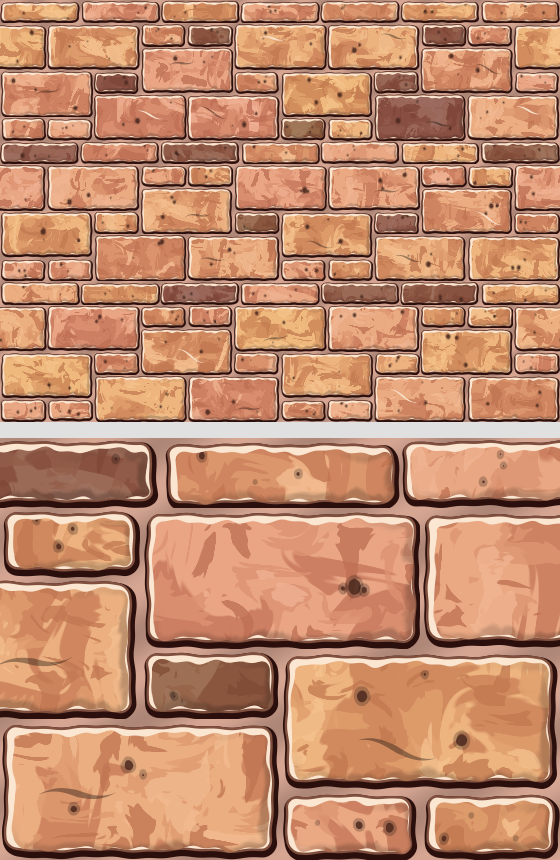
Top: the whole. Bottom: its middle third, enlarged.
Reproduce this texture procedurally as a Shadertoy shader.

```glsl
// Stone brick wall: a 6x6 cell layout of large and small blocks, repeated 2 x 3 times,
// with a thin course of seven bricks heading each repeat. Every block is a rounded box
// with a dark drop shadow, brown rim, cream highlight and posterized sine-noise stains.

const vec2 LARGE[6] = vec2[6](vec2(1, 1), vec2(5, 1), vec2(3, 2),
                              vec2(0, 3), vec2(2, 4), vec2(4, 4));

float hash(vec2 p, float salt) {
    return fract(sin(dot(p, vec2(127.1, 311.7)) + salt * 74.7) * 4375.85);
}

// Layered, warped sines: roughly -1 to 1
float blotch(vec2 p) {
    float sum = 0.0, amp = 0.7;
    for (int i = 0; i < 5; i++) {
        p = mat2(0.8, 0.6, -0.6, 0.8) * p * 1.6 + 1.7;
        p += 0.6 * sin(p.yx * 1.3 + float(i));
        sum += amp * sin(p.x) * sin(p.y);
        amp *= 0.68;
    }
    return sum;
}

float roundBox(vec2 p, vec2 halfSize, float radius) {
    vec2 q = abs(p) - halfSize + radius;
    return length(max(q, 0.0)) + min(max(q.x, q.y), 0.0) - radius;
}

float fill(float d, float px) { return clamp(0.5 - d / px, 0.0, 1.0); }

// Finds the block covering g; y runs downwards, one unit is one course
void findBlock(vec2 g, out vec2 corner, out vec2 size, out vec2 id) {
    float row = floor(g.y);
    if (mod(row, 6.0) < 0.5) {
        size = vec2(24.0 / 7.0, 1.0);
        id = vec2(floor(g.x / size.x), row);
        corner = id * size;
        return;
    }
    vec2 cell = floor(g / vec2(2, 1));
    size = vec2(2, 1);
    for (int i = 0; i < 6; i++) {
        vec2 d = mod(cell - LARGE[i], 6.0);
        if (d.x < 1.5 && d.y < 1.5) {
            cell -= d;
            size = vec2(4, 2);
            break;
        }
    }
    corner = cell * vec2(2, 1);
    id = vec2(mod(cell.x, 12.0), cell.y);
}

// Stained face of one block
vec3 blockFace(vec2 p, vec2 halfSize, vec2 id, float d, float px) {
    bool large = halfSize.y > 0.6;
    vec2 seed = 30.0 * vec2(hash(id, 1.0), hash(id, 2.0));
    float bias = 0.9 * (hash(id, 3.0) - 0.5) - 0.15 * p.y / halfSize.y;
    float n = blotch(p * 0.95 + seed);
    float fine = blotch(p * vec2(1.7, 2.0) + seed.yx);

    vec3 col = mix(vec3(0.80, 0.53, 0.38), vec3(0.91, 0.69, 0.51),
                   smoothstep(-0.06, 0.06, n + bias));
    col = mix(col, vec3(0.86, 0.61, 0.44), 0.8 * smoothstep(0.30, 0.38, fine));
    col = mix(col, vec3(0.74, 0.46, 0.32), 0.75 * smoothstep(0.5, 0.58, -fine - 0.3 * bias));
    col = mix(col, vec3(0.94, 0.75, 0.58), 0.7 * smoothstep(0.62, 0.68, n + 0.5 * fine));

    // Kiln variation: yellow to pink, and some dark blocks
    col *= mix(vec3(1.03, 1.05, 0.96), vec3(1.0, 0.93, 1.02), hash(id, 4.0));
    float burnt = step(hash(id, 5.0), large ? 0.05 : 0.3);
    col = mix(col, col * vec3(0.66, 0.62, 0.66), burnt);

    // Worn darker margin, heaviest at lower right
    float margin = smoothstep(-0.20, -0.10, d + 0.06 * fine);
    col *= 1.0 - 0.2 * margin * smoothstep(-0.6, 0.8, p.x / halfSize.x + p.y / halfSize.y);

    // Pits
    for (int i = 0; i < 3; i++) {
        float k = float(i);
        vec2 at = (vec2(hash(id, 6.0 + k), hash(id, 9.0 + k)) - 0.5) * halfSize * 1.5;
        float r = (large ? 0.085 : 0.04) * hash(id, 12.0 + k);
        float pit = length((p - at) * vec2(1.0, 0.85)) - r + 0.03 * fine;
        col = mix(col, col * 0.78, fill(pit - 0.045, px));
        col = mix(col, vec3(0.30, 0.16, 0.12), 0.85 * fill(pit, px));
    }

    // Tapering curved crack, dark or chalky
    vec2 c = p - (vec2(hash(id, 15.0), hash(id, 16.0)) - 0.5) * halfSize;
    float bend = c.y - 0.12 * sin(c.x * 4.0) + c.x * (hash(id, 17.0) - 0.4);
    float width = 0.05 * (1.0 - abs(c.x) / 0.55);
    float crack = fill(abs(bend) - width, px) * step(0.0, width);
    vec3 crackColor = hash(id, 18.0) < 0.4 ? vec3(0.97, 0.87, 0.78) : col * 0.65;
    return mix(col, crackColor, large && hash(id, 19.0) < 0.45 ? crack : 0.0);
}

void mainImage(out vec4 fragColor, in vec2 fragCoord) {
    vec2 uv = fragCoord / iResolution.xy;
    vec2 g = vec2(uv.x, 1.0 - uv.y) * vec2(24, 18);
    float px = 18.0 / iResolution.y;

    vec2 corner, size, id;
    findBlock(g, corner, size, id);
    vec2 low = 0.05 + 0.06 * vec2(hash(id, 20.0), hash(id, 21.0));
    vec2 high = 0.07 + 0.07 * vec2(hash(id, 22.0), hash(id, 23.0));
    vec2 halfSize = 0.5 * (size - low - high);
    vec2 p = g - corner - low - halfSize;

    // Uneven outline
    vec2 q = p + 0.014 * sin(p.yx * 5.0 + 6.3 * hash(id, 24.0)) + 0.008 * sin(p.yx * 13.0);
    float d = roundBox(q, halfSize, 0.17);
    float chip = 0.022 * sin(p.x * 7.0 + id.x * 2.0) + 0.016 * sin(p.x * 17.0 + p.y * 9.0);
    float inner = roundBox(q - vec2(0.025, 0.035), halfSize, 0.2) + 0.075 + chip;

    // Mortar, shadow, rim, highlight, face
    vec3 col = vec3(0.80, 0.62, 0.55) * (0.95 + 0.1 * sin(g.x * 3.0 + g.y * 5.0));
    float shadow = roundBox(q - vec2(0.02, 0.045), halfSize, 0.17) - 0.045;
    col = mix(col, vec3(0.17, 0.06, 0.05), fill(shadow, px));
    col = mix(col, vec3(0.50, 0.31, 0.24), fill(d, px));
    col = mix(col, vec3(0.98, 0.90, 0.82), fill(d + 0.035, px));
    col = mix(col, blockFace(p, halfSize, id, inner - 0.07, px), fill(inner, px));
    fragColor = vec4(col, 1.0);
}
```
